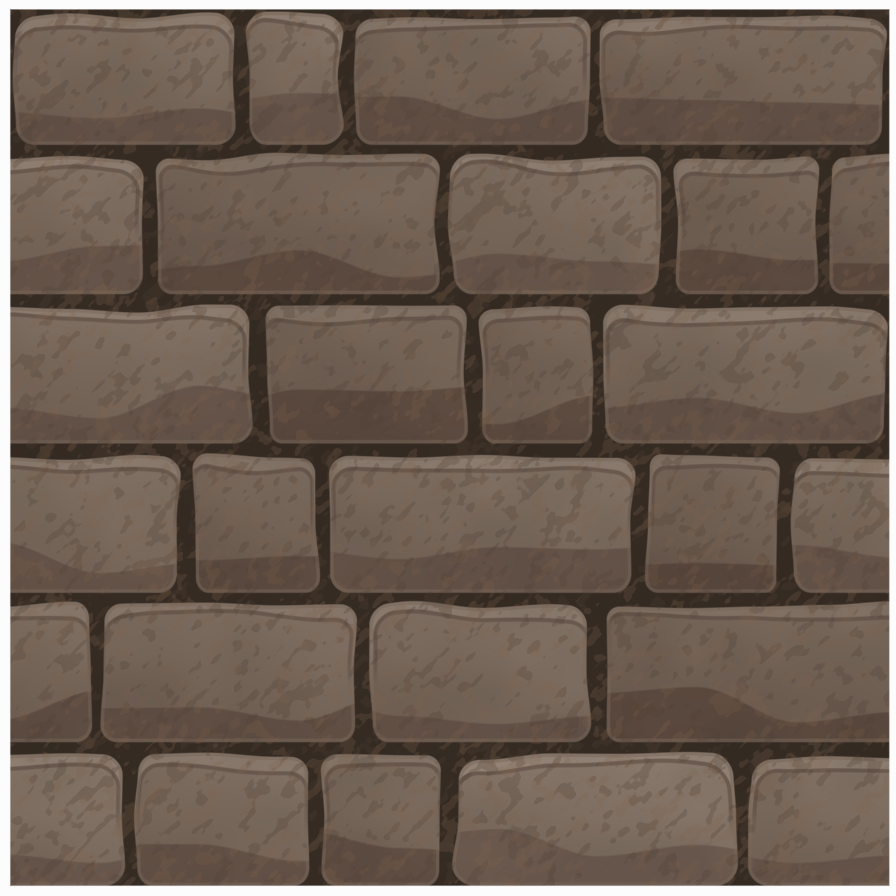
This texture is drawn by a Shadertoy shader. Its source:

```glsl
// Old stone wall: six courses of uneven rounded blocks in dark mortar, on a white border.
// Each block is a warped rounded box; a shifted copy of it cuts out the lit top facet,
// a noise wave bounds the shaded foot, and stretched noise adds flecks of wear.

// Vertical joint positions of each course, top course first
const vec4 joints[6] = vec4[6](
    vec4(.268, .388, .664, .995), vec4(.167, .495, .746, .919),
    vec4(.289, .529, .668, .997), vec4(.208, .362, .715, .877),
    vec4(.108, .404, .666, 1.05), vec4(.145, .352, .500, .830));

float hash(vec2 p) {
    vec3 q = fract(p.xyx * .1031);
    q += dot(q, q.yzx + 33.33);
    return fract((q.x + q.y) * q.z);
}

float noise(vec2 p) {
    vec2 i = floor(p), f = fract(p);
    f = f * f * (3. - 2. * f);
    return mix(mix(hash(i), hash(i + vec2(1, 0)), f.x),
               mix(hash(i + vec2(0, 1)), hash(i + 1.), f.x), f.y);
}

float roundBox(vec2 p, vec2 halfSize, float radius) {
    vec2 q = abs(p) - halfSize + radius;
    return length(max(q, 0.)) + min(max(q.x, q.y), 0.) - radius;
}

// Thin diagonal flecks, 0 to 1
float flecks(vec2 p, float threshold) {
    vec2 q = vec2(p.x + p.y, p.y - p.x) * vec2(48, 85);
    float n = .7 * noise(q) + .3 * noise(q * 2.1 + 7.);
    return smoothstep(threshold, threshold + .07, n);
}

void mainImage(out vec4 fragColor, in vec2 fragCoord) {
    vec2 uv = fragCoord / iResolution.xy;
    float aa = 1. / iResolution.y;
    float down = 1. - uv.y;

    // Find the block: its course, then the joints on either side
    int course = clamp(int(down * 6.), 0, 5);
    float left = course == 0 ? .009 : -.05, right = 1.06;
    for (int i = 0; i < 4; i++) {
        float joint = joints[course][i];
        if (uv.x > joint) left = joint;
        else right = min(right, joint);
    }
    float top = max(float(course) / 6. + .003, .011);
    float bottom = min(float(course + 1) / 6. - .005, .989);
    vec2 halfSize = .5 * vec2(right - left - .007, bottom - top);
    vec2 p = vec2(uv.x - .5 * (left + right), .5 * (top + bottom) - down);
    float seed = hash(vec2(left * 371. + 20., float(course) * 17. + 3.));
    float lane = seed * 90.;

    // Uneven outline: sagging top, slightly tapering sides
    vec2 rel = p / halfSize;
    vec2 w = p;
    w.y += .013 * noise(vec2(uv.x * 13., lane)) * smoothstep(-.5, 1., rel.y);
    w.x += sign(p.x) * .009 * noise(vec2(rel.y * 1.3 + 5., lane + sign(p.x) * 9.))
         * smoothstep(.3, 1., abs(rel.x));
    float radius = .014 + .012 * seed;
    float edge = roundBox(w, halfSize, radius);

    // Lit facet lies outside this shifted outline
    float facetDepth = .005 + .015 * noise(vec2(uv.x * 11. + 4., lane + 30.));
    vec2 shift = vec2((fract(seed * 7.) - .5) * .010, facetDepth);
    float facet = roundBox(w + shift, halfSize, radius + .004);

    // Block body: diagonal gradient with a tone per block
    float light = .5 + .23 * rel.y + .13 * rel.x + .42 * (seed - .5) - .10 * (uv.y - .5);
    vec3 stone = mix(vec3(.39, .325, .28), vec3(.525, .465, .415), clamp(light, 0., 1.));

    // Shaded foot with a wavy upper limit
    float wave = .018 + .048 * noise(vec2(uv.x * 9. + 2., lane + 50.));
    float height = w.y + halfSize.y;
    float foot = 1. - smoothstep(wave - .0015, wave + .0015, height);
    stone = mix(stone, vec3(.35, .28, .24) + .07 * (seed - .5), foot * .72);

    // Facet, the dark crease below it, and a fine pale rim
    float crease = smoothstep(-.006, -.0035, facet) * smoothstep(-.3, .2, rel.y);
    stone = mix(stone, vec3(.35, .285, .245), crease * .6);
    float lit = smoothstep(-aa, aa, facet) * smoothstep(-.5, .4, rel.y);
    stone = mix(stone, vec3(.54, .48, .43) + .08 * (seed - .5), lit * .9);
    float rim = smoothstep(-.005, -.003, edge);
    stone = mix(stone, vec3(.46, .395, .345), rim * .5);

    // Mortar, then wear across everything
    vec3 mortar = vec3(.205, .167, .135);
    vec3 color = mix(mortar, stone, 1. - smoothstep(-aa, aa, edge));
    color = mix(color, vec3(.31, .245, .20), .26 * flecks(uv, .63));
    color = mix(color, vec3(.49, .38, .29), .24 * flecks(uv + 3.7, .62));
    color *= .97 + .06 * noise(uv * 22.);

    // White border around the wall
    float border = roundBox(uv - vec2(.502, .5005), vec2(.4905, .489), 0.);
    color = mix(color, vec3(.99), smoothstep(-aa, aa, border));
    fragColor = vec4(color, 1);
}
```
